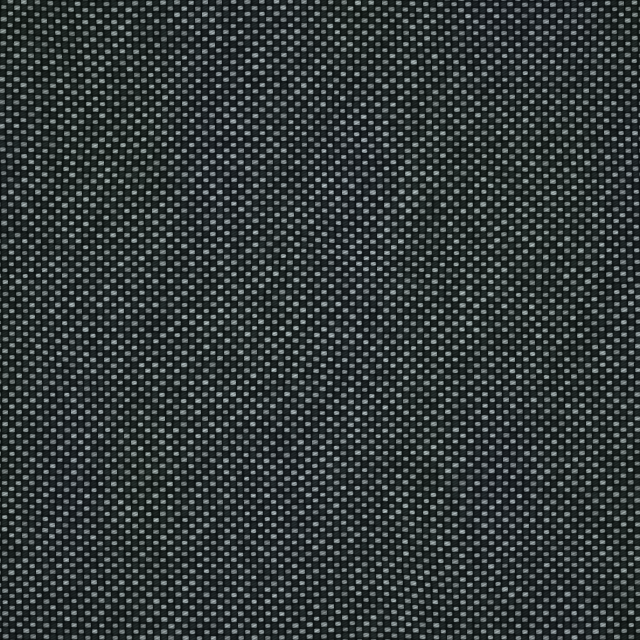
Give the GLSL for this texture, as a WebGL 2 fragment shader.

```glsl
#version 300 es
precision highp float;

uniform vec2 u_resolution;
out vec4 fragColor;

// Weave layout: each repeat holds two columns and two rows of crossings
const vec2 REPEATS = vec2(46.0, 54.0);
const vec2 WEFT_HALF_SIZE = vec2(0.41, 0.37);
const vec2 WARP_HALF_SIZE = vec2(0.43, 0.60);
const float WEFT_ROUNDING = 0.20;
const float WARP_ROUNDING = 0.34;
const float EDGE_SOFTNESS = 0.13;

// Irregularity
const float THREAD_SWAY = 0.32;
const float STITCH_JITTER = 0.10;
const float SIZE_VARIATION = 0.10;
const float BRIGHTNESS_VARIATION = 0.30;
const float TWIST_STRANDS = 2.2;
const float TWIST_STRENGTH = 0.13;
const float GRAIN_STRENGTH = 0.16;
const float TINT_STRENGTH = 0.022;
const float VIGNETTE = 0.24;

// Colours
const vec3 GAP_COLOR = vec3(0.040, 0.064, 0.065);
const vec3 WARP_COLOR = vec3(0.120, 0.150, 0.150);
const vec3 WEFT_SHADE = vec3(0.285, 0.325, 0.325);
const vec3 WEFT_LIGHT = vec3(0.550, 0.585, 0.590);

float hash(vec2 p) {
    return fract(sin(dot(p, vec2(127.1, 311.7))) * 43758.5453);
}

float noise(vec2 p) {
    vec2 i = floor(p);
    vec2 f = fract(p);
    f = f * f * (3.0 - 2.0 * f);
    float low = mix(hash(i), hash(i + vec2(1.0, 0.0)), f.x);
    float high = mix(hash(i + vec2(0.0, 1.0)), hash(i + 1.0), f.x);
    return mix(low, high, f.y);
}

float roundedBox(vec2 p, vec2 halfSize, float radius) {
    vec2 d = abs(p) - halfSize + radius;
    return length(max(d, 0.0)) + min(max(d.x, d.y), 0.0) - radius;
}

// Coverage of one stitch
float stitchMask(vec2 p, vec2 halfSize, float radius, float blur) {
    return 1.0 - smoothstep(-blur, blur, roundedBox(p, halfSize, radius));
}

// Small shift that differs for each crossing
vec2 stitchOffset(vec2 id) {
    return (vec2(hash(id + 3.7), hash(id + 19.3)) - 0.5) * STITCH_JITTER;
}

// Fine diagonal fibres of the spun yarn
float twist(vec2 p, float phase) {
    return 1.0 + TWIST_STRENGTH * sin(6.2832 * (TWIST_STRANDS * (p.y - 0.6 * p.x) + phase));
}

void main() {
    vec2 uv = gl_FragCoord.xy / u_resolution;
    vec2 cells = 2.0 * REPEATS;
    vec2 pixel = cells / u_resolution;
    float blur = max(EDGE_SOFTNESS, 0.5 * max(pixel.x, pixel.y));

    // Threads wander slightly across the cloth
    vec2 sway = vec2(noise(uv * vec2(9.0, 6.0)), noise(uv * vec2(7.0, 11.0) + 31.0));
    vec2 grid = uv * cells + (sway - 0.5) * 2.0 * THREAD_SWAY;
    vec2 baseId = floor(grid);
    vec3 color = GAP_COLOR;

    // Dark warp floats, long enough to reach under the neighbouring rows
    for (int row = -1; row <= 1; row++) {
        vec2 id = baseId + vec2(0.0, float(row));
        if (mod(id.x + id.y, 2.0) > 0.5) {
            vec2 p = grid - id - 0.5 - stitchOffset(id);
            float body = stitchMask(p, WARP_HALF_SIZE, WARP_ROUNDING, blur * 1.4);
            float roundness = 1.0 - 0.9 * p.x * p.x - 0.7 * p.y * p.y;
            float tone = 1.0 + (hash(id + 7.1) - 0.5) * BRIGHTNESS_VARIATION;
            vec3 yarn = WARP_COLOR * roundness * tone * twist(p, hash(id));
            color = mix(color, max(yarn, GAP_COLOR), body);
        }
    }

    // Pale weft stitches on the alternate crossings
    if (mod(baseId.x + baseId.y, 2.0) < 0.5) {
        vec2 p = grid - baseId - 0.5 - stitchOffset(baseId);
        float size = 1.0 + (hash(baseId + 11.9) - 0.5) * 2.0 * SIZE_VARIATION;
        float body = stitchMask(p, WEFT_HALF_SIZE * size, WEFT_ROUNDING, blur);
        float crown = exp(-dot(p * vec2(1.7, 2.4), p * vec2(1.7, 2.4)));
        float tone = 1.0 + (hash(baseId + 5.3) - 0.5) * BRIGHTNESS_VARIATION;
        vec3 yarn = mix(WEFT_SHADE, WEFT_LIGHT, crown) * tone * twist(p, hash(baseId));
        color = mix(color, yarn, body);
    }

    // Fibre grain, cool and green drift, gentle falloff towards the corners
    color *= 1.0 + GRAIN_STRENGTH * (noise(grid * 3.0) - 0.5);
    float drift = noise(uv * vec2(9.0, 4.0) + 57.0) - 0.5;
    color += TINT_STRENGTH * drift * vec3(0.1, -0.5, 1.0);
    vec2 fromCenter = uv - 0.5;
    color *= 1.0 + 0.04 - VIGNETTE * dot(fromCenter, fromCenter);

    fragColor = vec4(clamp(color, 0.0, 1.0), 1.0);
}
```
